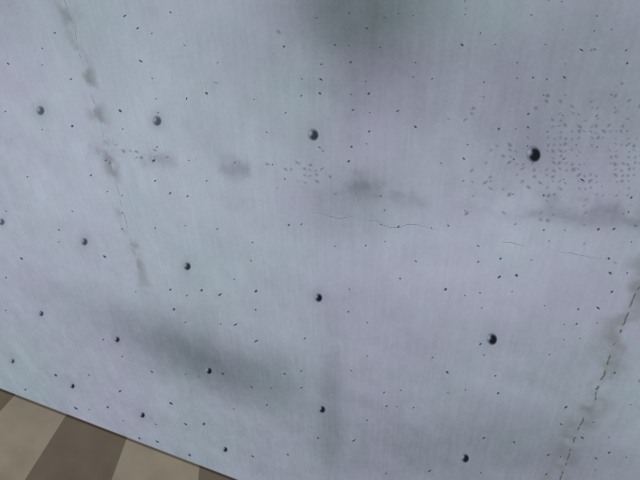
A WebGL 2 fragment shader for this texture:

```glsl
#version 300 es
precision highp float;
// Bare concrete wall seen at a slant: tie holes, panel joints, pores and stains.
// A plane projection carries the hole grid and wear into perspective; floor tiles
// fanned from a vanishing point fill the lower left.
uniform vec2 u_resolution;
out vec4 outColor;

const vec3 WALL_MID = vec3(0.57, 0.60, 0.65);
const vec3 WALL_LIGHT = vec3(0.64, 0.68, 0.73);
const vec3 WALL_DARK = vec3(0.48, 0.51, 0.55);
const vec3 PINK_TINT = vec3(0.04, -0.04, 0.02);
const vec3 PORE = vec3(0.23, 0.25, 0.29);
const vec3 HOLE_DARK = vec3(0.10, 0.11, 0.14);
const vec3 HOLE_GREY = vec3(0.40, 0.44, 0.49);
const vec3 JOINT = vec3(0.33, 0.33, 0.32);
const vec3 TILE_LIGHT = vec3(0.49, 0.46, 0.41);
const vec3 TILE_DARK = vec3(0.36, 0.33, 0.29);
// Step between hole columns, step between hole rows, first hole
const mat3 GRID = mat3(-0.325, 0.188, 0.205, 0.196, -0.304, 0.276, 1.111, 0.679, 1.0);
const int HOLE_COLUMNS = 6;
const int HOLE_ROWS = 4;
const float HOLE_RADIUS = 0.0155;
const float PANEL_WIDTH = 3.0;  // in hole columns
const float POUR_ROW = 0.24;
const float CRACK_ROW = 0.43;
const vec2 FLOOR_EDGE = vec2(0.191, -0.385);  // height at left, slope
const vec2 FLOOR_VANISH = vec2(0.481, 0.676);
const float TILE_START = 0.635;
const float TILE_STEP = 0.267;

float hash(vec2 p) {
    vec3 q = fract(p.xyx * 0.1031);
    q += dot(q, q.yzx + 33.33);
    return fract((q.x + q.y) * q.z);
}

float noise(vec2 p) {
    vec2 i = floor(p), f = fract(p);
    f = f * f * (3.0 - 2.0 * f);
    return mix(mix(hash(i), hash(i + vec2(1, 0)), f.x),
               mix(hash(i + vec2(0, 1)), hash(i + 1.0), f.x), f.y);
}

float fbm(vec2 p) {
    float sum = 0.0, gain = 0.5;
    for (int k = 0; k < 4; k++) {
        sum += gain * noise(p);
        p = p * 2.03 + 17.1;
        gain *= 0.5;
    }
    return sum;
}

float blob(vec2 p, float x, float y, float rx, float ry) {
    vec2 q = (p - vec2(x, y)) / vec2(rx, ry);
    return exp(-dot(q, q));
}

float disc(float d, float r, float soft) {
    return 1.0 - smoothstep(r - soft, r + soft, d);
}

// One jittered pore per cell, kept with the given probability
float pores(vec2 p, float cell, float radius, float density, float px) {
    vec2 id = floor(p / cell);
    vec2 center = 0.3 + 0.4 * vec2(hash(id + 3.7), hash(id + 41.3));
    vec2 d = (fract(p / cell) - center) * cell;
    d.x += d.y * (hash(id + 9.1) - 0.5) * 2.0;
    float size = hash(id + 77.7);
    return step(hash(id + 120.5), density) * disc(length(d), radius * mix(0.3, 1.0, size * size), px);
}

// Broad shading: 0 mid grey, +1 light, -1 dark
float wallTone(vec2 p) {
    float tone = 0.95 * blob(p, 0.2, 0.66, 0.42, 0.36);
    tone += 0.6 * blob(p, 1.0, 0.5, 0.32, 0.13);
    tone -= 2.1 * blob(p, 0.75, 1.0, 0.15, 0.19);
    tone -= 0.8 * blob(p, 0.73, 0.58, 0.1, 0.08);
    tone -= 1.0 * blob(p, 1.0, 0.05, 0.4, 0.1);
    tone -= 0.6 * blob(p, 0.69, 0.12, 0.025, 0.22);
    tone -= 0.6 * blob(p, 1.25, 0.85, 0.3, 0.2);
    p.y += 0.38 * (p.x - 0.4);
    return tone - 1.7 * blob(p, 0.42, 0.26, 0.22, 0.06);
}

vec3 wallColor(vec2 p, float px) {
    vec3 h = inverse(GRID) * vec3(p, 1.0);
    vec2 w = h.xy / h.z;  // hole column, hole row
    float mottle = fbm(w * 9.0);
    float tone = wallTone(p) + 0.7 * (fbm(w * 3.0) - 0.47) + 0.5 * (mottle - 0.47);
    tone += 0.2 * (noise(w * vec2(75, 5)) + noise(p * 190.0) - 1.0);

    // Stained pour line
    float pour = (w.y - POUR_ROW - 0.15 * (mottle - 0.5)) / 0.06;
    tone -= exp(-pour * pour) * smoothstep(0.4, 0.62, fbm(w * 4.0 + 8.0) + 0.18 * step(w.x, 0.3));
    vec3 color = mix(WALL_MID, tone > 0.0 ? WALL_LIGHT : WALL_DARK, abs(tone));
    color += PINK_TINT * (fbm(p * 5.0 + 4.0) - 0.45);

    // Panel joints: a broken line in a soft stain
    float wave = 0.04 * fbm(vec2(w.y * 8.0, 2.0));
    float joint = abs(mod(w.x + 2.0 + wave, PANEL_WIDTH) - 0.5 * PANEL_WIDTH);
    float near = step(w.x, 1.0);
    float worn = smoothstep(0.2, 0.7, noise(w * 50.0));
    float seam = disc(joint, 0.004, 0.006) * mix(0.3, 0.9, near) * worn;
    float stain = 0.4 * exp(-joint * joint / 0.006) * smoothstep(0.35, 0.7, mottle);
    color = mix(color, JOINT, max(near, disc(w.y, 1.25, 0.35)) * max(seam, stain));

    // Hairline crack
    float crackY = CRACK_ROW + 0.08 * (fbm(vec2(w.x * 9.0, 5.0)) - 0.5);
    float crack = disc(abs(w.y - crackY), 0.001, 0.004) * smoothstep(0.35, 0.7, noise(w * 8.0));
    color = mix(color, JOINT, 0.5 * crack * disc(w.x, 1.35, 0.25));

    // Scattered pores, then crowded ones
    color = mix(color, PORE, 0.9 * pores(p, 0.034, 0.0027, 0.14 + 0.14 * p.x, px));
    float crowd = blob(p, 1.27, 0.67, 0.2, 0.1) + 0.6 * blob(p, 1.12, 0.69, 0.06, 0.05);
    crowd += 0.6 * blob(p, 0.64, 0.64, 0.05, 0.03) + 0.4 * blob(p, 0.3, 0.68, 0.06, 0.02);
    crowd *= smoothstep(0.3, 0.55, mottle);
    return mix(color, PORE, 0.4 * pores(p + 3.0, 0.013, 0.0035, crowd, 2.0 * px));
}

// Tie holes shrink with distance; the far upper ones are paler
vec3 addHoles(vec3 color, vec2 p, float px) {
    for (int k = 0; k < HOLE_COLUMNS * HOLE_ROWS; k++) {
        vec2 cell = vec2(k / HOLE_ROWS, k % HOLE_ROWS);
        vec3 center = GRID * vec3(cell, 1.0);
        float r = HOLE_RADIUS * pow(center.z, -1.3) * mix(0.9, 1.1, hash(cell + 5.0));
        vec2 d = (p - center.xy / center.z) / r * vec2(1.12, 0.95);
        float soft = px / r, depth = clamp(1.0 - 0.3 * cell.x + 0.4 * cell.y, 0.35, 1.0);
        color = mix(color, WALL_DARK, 0.35 * exp(-dot(d, d) / 4.0));
        color = mix(color, HOLE_GREY, 0.85 * disc(length(d), 1.0, soft));
        color = mix(color, HOLE_DARK, depth * disc(length(d - vec2(0.2, -0.1)), 0.75, soft + 0.1));
        color = mix(color, WALL_LIGHT, 0.75 * disc(length(d + vec2(0.5, -0.2)), 0.35, soft + 0.2));
    }
    return color;
}

vec3 floorColor(vec2 p, float px) {
    vec2 ray = FLOOR_VANISH - p;
    float tile = (TILE_START - ray.x / ray.y) / TILE_STEP;
    float soft = px / (ray.y * TILE_STEP);
    float dark = disc(abs(mod(tile + 0.5, 2.0) - 1.0), 0.5, soft);
    return mix(TILE_LIGHT, TILE_DARK, dark) * (0.92 + 0.17 * fbm(p * 22.0));
}

void main() {
    vec2 p = gl_FragCoord.xy / u_resolution.y;
    float px = 1.0 / u_resolution.y;
    float above = p.y - FLOOR_EDGE.x - FLOOR_EDGE.y * p.x;
    vec3 wall = addHoles(wallColor(p, px), p, px);
    vec3 color = mix(floorColor(p, px), wall, smoothstep(-px, px, above));
    color *= 1.0 - 0.4 * disc(abs(above + 0.003), 0.002, 0.003);
    outColor = vec4(color, 1.0);
}
```
